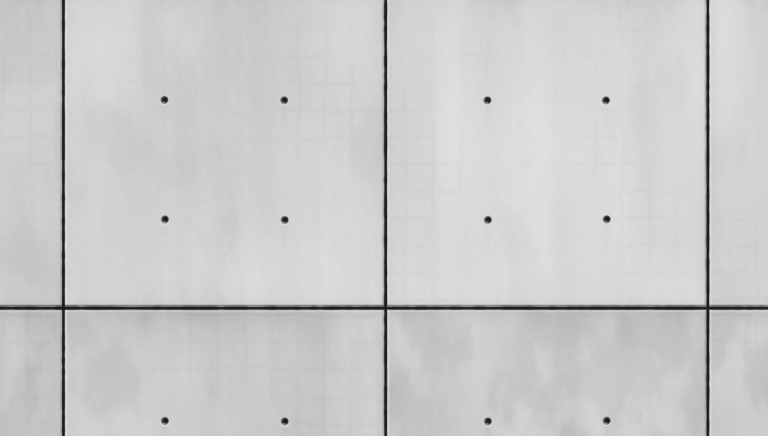
Reproduce this texture procedurally as a WebGL 2 fragment shader.

```glsl
#version 300 es
precision highp float;
// Concrete wall of square cast panels, split by dark joints, with four tie holes each.
// Panels come from a folded grid; clouds, streaks and grime are layered value noise
// seeded per panel. All lengths are in units of the canvas height.

uniform vec2 u_resolution;
out vec4 fragColor;

const vec2 PANEL_SIZE = vec2(0.739, 0.735);
const vec2 GRID_ORIGIN = vec2(0.1455, 0.293);
const vec2 HOLE_CENTRE = vec2(0.3695, 0.340);
const float HOLE_SPREAD = 0.1365;
const float HOLE_RADIUS = 0.0088;
const float JOINT_HALF = 0.0032;

const vec3 JOINT_DARK = vec3(0.12, 0.11, 0.11);
const vec3 HOLE_WALL = vec3(0.39, 0.38, 0.38);
const vec3 BEVEL_GREY = vec3(0.60);
const vec3 EDGE_LIGHT = vec3(0.89);

float hash(vec2 p) {
  return fract(sin(dot(p, vec2(127.1, 311.7))) * 43758.5453);
}

float noise(vec2 p) {
  vec2 i = floor(p), f = fract(p);
  f = f * f * (3.0 - 2.0 * f);
  vec2 e = vec2(0.0, 1.0);
  return mix(mix(hash(i), hash(i + e.yx), f.x),
             mix(hash(i + e.xy), hash(i + e.yy), f.x), f.y);
}

float fbm(vec2 p) {
  float sum = 0.0, gain = 0.5;
  for (int k = 0; k < 5; k++) {
    sum += gain * noise(p);
    p = mat2(1.6, 1.2, -1.2, 1.6) * p + 7.3;
    gain *= 0.5;
  }
  return sum;
}

// Soft-edged coverage of a shape with signed distance d.
float cover(float d, float soft) {
  return 1.0 - smoothstep(-soft, soft, d);
}

float stripe(float x, float centre, float halfWidth, float soft) {
  return cover(abs(x - centre) - halfWidth, soft);
}

// Grey level of the weathered face; uv runs 0..1 inside the panel.
float concreteTone(vec2 p, vec2 uv, vec2 cell) {
  vec2 q = p + cell * vec2(17.3, 9.7) + 30.0;
  float lower = step(cell.y, -0.5);
  float tone = 0.838 - 0.022 * lower + 0.016 * sin(1.5708 * cell.x);

  // Broad clouds, vertical wash marks and patchy stains
  tone += mix(0.07, 0.13, lower) * (fbm(q * 3.2) - 0.5);
  tone += 0.065 * (fbm(q * vec2(15.0, 1.3)) - 0.5);
  float patchMask = smoothstep(0.50, 0.68, fbm(q * vec2(8.0, 4.5) + 4.0));
  tone -= mix(0.02, 0.045, lower) * patchMask;

  // Damp column on alternate panels and grime under the top edge
  float column = exp(-pow((uv.x - 0.62) / 0.24, 2.0));
  tone -= 0.032 * column * (1.0 - mod(cell.x, 2.0)) * smoothstep(0.0, 0.6, uv.y);
  tone -= 0.09 * exp(-(1.0 - uv.y) * 16.0) * fbm(q * vec2(9.0, 14.0));

  // Faint formwork print, then fine grain and pores
  vec2 print = abs(fract(q / 0.062 + 0.2 * noise(q * 9.0)) - 0.5);
  float printLine = smoothstep(0.38, 0.5, max(print.x, print.y));
  tone -= 0.014 * printLine * smoothstep(0.46, 0.66, fbm(q * 4.0 + 11.0));
  tone += 0.016 * (noise(q * 230.0) - 0.5);
  tone -= 0.05 * smoothstep(0.93, 1.0, noise(q * 120.0)) * patchMask;
  return tone;
}

// Round recess: pale lower lip, grey wall, dark bore, small lit floor.
vec3 drawHole(vec3 color, vec2 h, float px) {
  float r = HOLE_RADIUS;
  float smear = exp(-pow(h.x / 0.007, 2.0)) * smoothstep(0.09, 0.0, -h.y) * step(h.y, 0.0);
  color -= 0.025 * smear;
  color = mix(color, EDGE_LIGHT, 0.8 * cover(length(h + vec2(0.0, 0.003)) - r * 1.1, px * 1.5));
  color = mix(color, HOLE_WALL, cover(length(h) - r, px));
  color = mix(color, JOINT_DARK, cover(length(h - vec2(0.0012, 0.0004)) - r * 0.7, px));
  return mix(color, BEVEL_GREY, 0.7 * cover(length(h + vec2(0.001, 0.0062)) - r * 0.3, px));
}

// Joints: s is the signed offset from the nearest vertical and horizontal line.
vec3 drawJoints(vec3 color, vec2 s, vec2 p, float px) {
  float chip = noise(p * 75.0);
  color *= 1.0 - 0.06 * exp(-min(abs(s.x), abs(s.y)) * 90.0);
  color = mix(color, EDGE_LIGHT, 0.65 * stripe(s.x, 0.0068, 0.0016, px));
  color = mix(color, EDGE_LIGHT, 0.45 * stripe(s.y, -0.0075, 0.0016, px));
  color = mix(color, BEVEL_GREY, (0.35 + 0.55 * chip) * stripe(s.x, -0.005, 0.0022, px));
  color = mix(color, HOLE_WALL, (0.6 + 0.4 * chip) * stripe(s.y, 0.0052, 0.0026, px));
  float core = JOINT_HALF + 0.0009 * (chip - 0.5);
  float dark = max(stripe(s.x, 0.0, core, px * 0.8), stripe(s.y, 0.0, core, px * 0.8));
  return mix(color, JOINT_DARK, dark);
}

void main() {
  float px = 1.0 / u_resolution.y;
  vec2 p = gl_FragCoord.xy * px;
  vec2 grid = (p - GRID_ORIGIN) / PANEL_SIZE;
  vec2 cell = floor(grid), uv = fract(grid);

  vec3 color = vec3(concreteTone(p, uv, cell));

  // Fold the four tie holes onto one, with a slight placement error
  vec2 v = uv * PANEL_SIZE - HOLE_CENTRE;
  vec2 corner = sign(v), id = cell * 2.0 + corner;
  vec2 shift = 0.003 * (vec2(hash(id), hash(id + 5.1)) - 0.5);
  color = drawHole(color, v - HOLE_SPREAD * corner - shift, px);

  vec2 toJoint = (grid - round(grid)) * PANEL_SIZE;
  fragColor = vec4(drawJoints(color, toJoint, p, px), 1.0);
}
```
